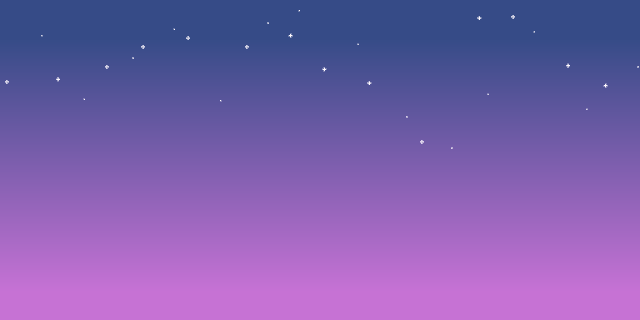
A Shadertoy shader for this background:

```glsl
#define TOP_COLOR vec3(0.210, 0.295, 0.530)
#define BOTTOM_COLOR vec3(0.775, 0.446, 0.833)
#define STAR_COLOR vec3(1.0, 0.98, 1.0)
#define RAMP_LOW 0.09
#define RAMP_HIGH 0.88
#define STAR_COUNT 28
#define STAR_HIGH 0.97
#define STAR_LOW 0.52
#define STAR_CROWDING 1.5
#define CELLS 256.0
#define SEED 3.0

float hash(float n) {
    return fract(sin(n * 12.9898 + SEED * 78.233) * 43758.5453);
}

float boxDistance(vec2 p, vec2 halfSize) {
    vec2 d = abs(p) - halfSize;
    return max(d.x, d.y);
}

// Distance to a one-cell dot, or to a plus with arms one cell long
float starDistance(vec2 p, bool isPlus) {
    if (!isPlus) return boxDistance(p, vec2(0.5));
    return min(boxDistance(p, vec2(1.5, 0.5)), boxDistance(p, vec2(0.5, 1.5)));
}

// Star centre, snapped to the cell grid; crowded toward the top
vec2 starCenter(float id, float aspect) {
    float x = (id + hash(id)) / float(STAR_COUNT) * aspect;
    float y = mix(STAR_HIGH, STAR_LOW, pow(hash(id + 57.0), STAR_CROWDING));
    return floor(vec2(x, y) * CELLS) + 0.5;
}

void mainImage(out vec4 fragColor, in vec2 fragCoord) {
    vec2 uv = fragCoord / iResolution.y;
    float aspect = iResolution.x / iResolution.y;
    vec2 cell = uv * CELLS;
    float pixel = CELLS / iResolution.y;

    // Sky: linear ramp between two flat bands
    float height = clamp((uv.y - RAMP_LOW) / (RAMP_HIGH - RAMP_LOW), 0.0, 1.0);
    vec3 color = mix(BOTTOM_COLOR, TOP_COLOR, height);

    // Stars: alternating pluses and dots
    float coverage = 0.0;
    for (int i = 0; i < STAR_COUNT; i++) {
        vec2 offset = cell - starCenter(float(i), aspect);
        float d = starDistance(offset, i % 2 == 0);
        coverage = max(coverage, clamp(0.5 - d / pixel, 0.0, 1.0));
    }
    color = mix(color, STAR_COLOR, coverage);

    fragColor = vec4(color, 1.0);
}
```
